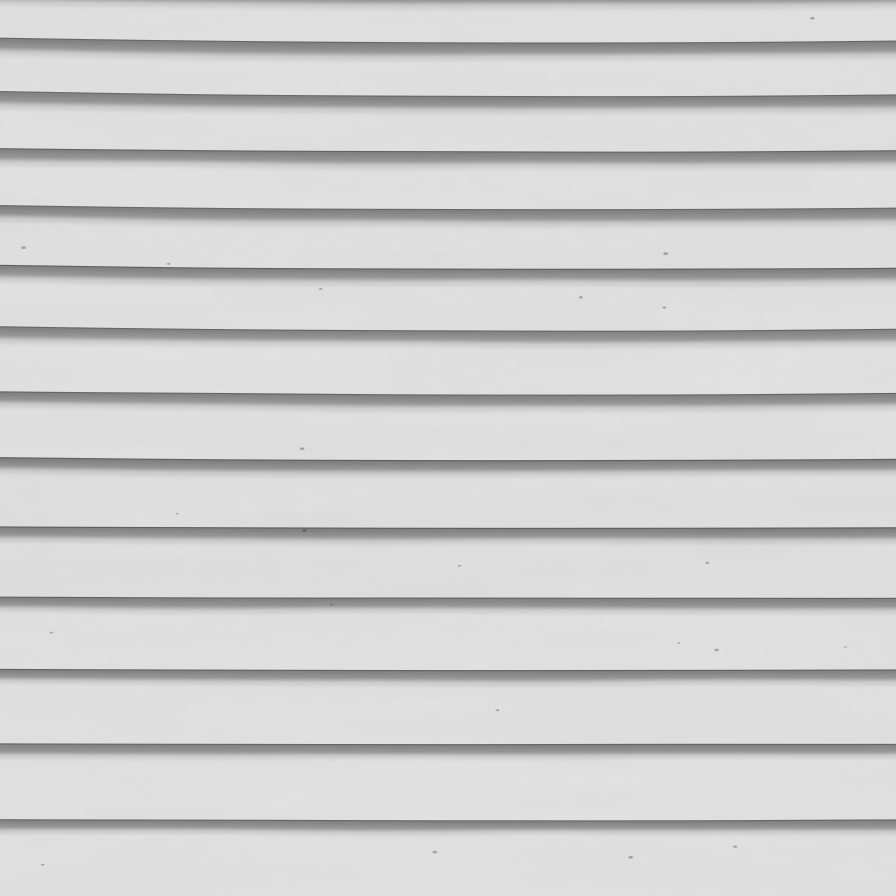
Reproduce this texture procedurally as a Shadertoy shader.

```glsl
// Pale horizontal lap siding: boards that grow taller toward the bottom,
// each under a thin dark lip and a soft shadow cast by the board above.
// Boards are layered from top to bottom, with slight bowing, mottling and specks.

#define BOARDS 15
#define SPACING vec3(-0.00986, 0.05624, 0.001148) // start, step, growth per board
#define BOW 0.0048            // sag of the upper boards
#define SHADOW_HEIGHT 0.0200
#define LIP_WIDTH 0.0013
#define FACE_COLOR vec3(0.872)
#define PENUMBRA_COLOR vec3(0.790)
#define SHADOW_COLOR vec3(0.595)
#define CORE_COLOR vec3(0.510)
#define LIP_COLOR vec3(0.370)
#define SPECK_CELLS 13.0
#define SPECK_CHANCE 0.13

float hash(vec2 p) {
    return fract(sin(dot(p, vec2(127.1, 311.7))) * 43758.5453);
}

float noise(vec2 p) {
    vec2 i = floor(p), f = fract(p);
    f = f * f * (3.0 - 2.0 * f);
    return mix(mix(hash(i), hash(i + vec2(1, 0)), f.x),
               mix(hash(i + vec2(0, 1)), hash(i + vec2(1, 1)), f.x), f.y);
}

// Depth below the canvas top of the lip over board k
float lipDepth(float k, float x) {
    float base = SPACING.x + k * (SPACING.y + k * SPACING.z);
    float sag = BOW * mix(1.0, 0.25, smoothstep(5.0, 11.0, k));
    sag *= 0.75 + 0.5 * hash(vec2(k, 3.0));
    float bend = (x - 0.62) / 0.62;
    float ripple = 0.0008 * (noise(vec2(x * 4.0, k * 7.3)) - 0.5);
    return base - sag * bend * bend + ripple;
}

// Board face with its shadow; d is the distance below the lip
vec3 boardColor(float d, float k, float x, float px) {
    float height = SHADOW_HEIGHT * mix(1.1, 0.85, k / float(BOARDS));
    height *= 0.94 + 0.12 * noise(vec2(x * 5.0, k * 3.7));
    float t = d / height;

    vec3 col = mix(CORE_COLOR, SHADOW_COLOR, smoothstep(0.05, 0.60, t));
    col = mix(col, PENUMBRA_COLOR, smoothstep(0.45, 0.80, t));
    col = mix(col, FACE_COLOR, smoothstep(0.70, 1.15, t));

    // Faint horizontal smudges and a small tone change between boards
    float smudge = noise(vec2(x * 6.0, d * 45.0 + k * 9.1)) - 0.5;
    float grain = noise(vec2(x * 70.0, d * 220.0 + k * 31.0)) - 0.5;
    col += 0.012 * smudge + 0.006 * grain + 0.008 * (hash(vec2(k, 8.0)) - 0.5);

    float lip = clamp((LIP_WIDTH - d) / px + 0.5, 0.0, 1.0);
    return mix(col, LIP_COLOR, lip * (0.7 + 0.3 * hash(vec2(k, 5.0))));
}

// Sparse small specks of dirt, at most one per cell
float speckMask(vec2 p, float px) {
    vec2 cell = floor(p * SPECK_CELLS);
    vec2 seat = 0.15 + 0.7 * vec2(hash(cell + 17.0), hash(cell + 41.0));
    vec2 offset = p - (cell + seat) / SPECK_CELLS;
    offset.x *= 0.6;
    float radius = mix(0.0005, 0.0013, hash(cell + 73.0));
    float dotMask = 1.0 - smoothstep(radius - 0.5 * px, radius + px, length(offset));
    return dotMask * step(hash(cell), SPECK_CHANCE);
}

void mainImage(out vec4 fragColor, in vec2 fragCoord) {
    vec2 uv = fragCoord / iResolution.xy;
    float px = 1.0 / iResolution.y;
    float depth = 1.0 - uv.y;

    // Each lower board covers the area below its lip
    vec3 col = FACE_COLOR;
    for (int i = 0; i < BOARDS; i++) {
        float k = float(i);
        float d = depth - lipDepth(k, uv.x);
        float coverage = clamp(d / px + 0.5, 0.0, 1.0);
        col = mix(col, boardColor(max(d, 0.0), k, uv.x, px), coverage);
    }

    col *= 1.0 - 0.28 * speckMask(uv, px);
    fragColor = vec4(col, 1.0);
}
```
